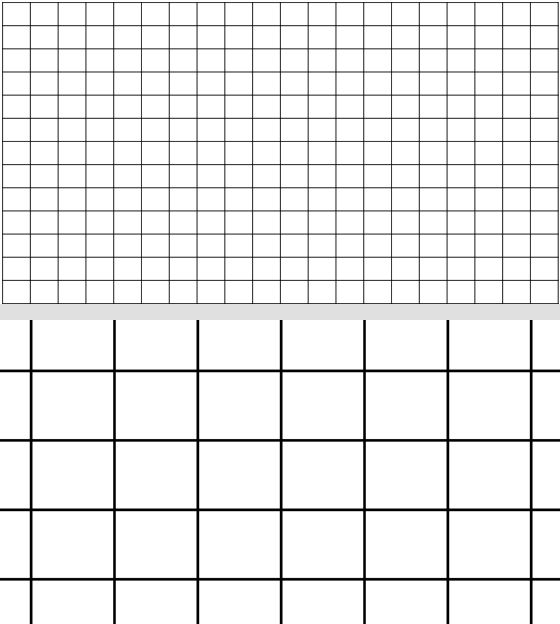
Top, the full canvas; bottom, a detail of the centre.
Write a Shadertoy shader that draws this pattern.

```glsl
const vec2 CELL_COUNT = vec2(20.0, 13.0);
const vec2 GRID_MIN = vec2(0.0046, 0.0015);   // lower left, fraction of canvas
const vec2 GRID_MAX = vec2(0.9968, 0.9917);   // upper right, fraction of canvas
const float LINE_WIDTH = 0.0029;              // fraction of canvas height
const float FILTER_PIXELS = 1.15;             // width of the smoothing footprint
const vec3 PAPER = vec3(1.0);
const vec3 INK = vec3(0.0);

// Share of a footprint centred at offset that lies within +-halfWidth.
vec2 boxCoverage(vec2 offset, vec2 halfWidth, float footprint) {
    vec2 lo = max(offset - 0.5 * footprint, -halfWidth);
    vec2 hi = min(offset + 0.5 * footprint, halfWidth);
    return clamp((hi - lo) / footprint, 0.0, 1.0);
}

// Ink coverage of a bounded grid; p is measured from its lower left corner.
float gridCoverage(vec2 p, vec2 size, vec2 count, float lineWidth, float footprint) {
    vec2 cell = size / count;
    vec2 nearest = clamp(floor(p / cell + 0.5), vec2(0.0), count);
    vec2 halfLine = vec2(0.5 * lineWidth);

    vec2 lines = boxCoverage(p - nearest * cell, halfLine, footprint);
    vec2 inside = boxCoverage(p - 0.5 * size, 0.5 * size + halfLine, footprint);

    // Each line family ends at the outer frame; crossings blend as a union.
    vec2 ink = lines * inside.yx;
    return 1.0 - (1.0 - ink.x) * (1.0 - ink.y);
}

void mainImage(out vec4 fragColor, in vec2 fragCoord) {
    vec2 canvas = vec2(iResolution.x / iResolution.y, 1.0);
    vec2 p = fragCoord / iResolution.y - GRID_MIN * canvas;
    vec2 size = (GRID_MAX - GRID_MIN) * canvas;
    float footprint = FILTER_PIXELS / iResolution.y;

    float ink = gridCoverage(p, size, CELL_COUNT, LINE_WIDTH, footprint);
    fragColor = vec4(mix(PAPER, INK, ink), 1.0);
}
```
